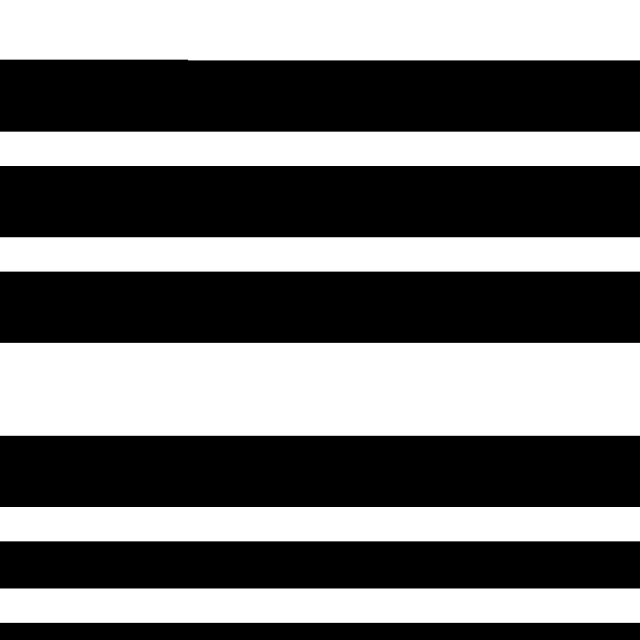
This pattern is drawn by a three.js fragment shader. Its source:

```glsl
varying vec2 vUv;

const int STRIPE_COUNT = 6;
const float WIDE_STRIPE = 0.1113;
const float NARROW_STRIPE = 0.0736;
const float NARROW_GAP = 0.0537;
const float WIDE_GAP = 0.1452;
const float FIRST_TOP = 0.9056;
const float STEP_X = 0.294;
const float STEP_HEIGHT = 0.0012;
const vec3 INK = vec3(0.0);
const vec3 PAPER = vec3(1.0);

// Smoothed coverage of the side where distance is positive
float coverage(float distance, float blur) {
  return clamp(distance / blur + 0.5, 0.0, 1.0);
}

float stripe(float y, float bottom, float top, float blur) {
  return coverage(min(y - bottom, top - y), blur);
}

// Stack of stripes from the top down, with one wide gap and one narrow stripe
float stripeStack(float y, float firstTop, float lift, float blur) {
  float ink = 0.0;
  float top = firstTop;
  for (int i = 0; i < STRIPE_COUNT; i++) {
    float height = i == 4 ? NARROW_STRIPE : WIDE_STRIPE;
    float gap = i == 2 ? WIDE_GAP : NARROW_GAP;
    float raisedTop = i == 0 ? top + lift : top;
    ink = max(ink, stripe(y, top - height, raisedTop, blur));
    top -= height + gap;
  }
  return ink;
}

void main() {
  vec2 blur = max(fwidth(vUv), vec2(1e-5));

  // Slight step in the first stripe's upper edge
  float lift = STEP_HEIGHT * coverage(STEP_X - vUv.x, blur.x);

  float ink = stripeStack(vUv.y, FIRST_TOP, lift, blur.y);
  gl_FragColor = vec4(mix(PAPER, INK, ink), 1.0);
}
```
